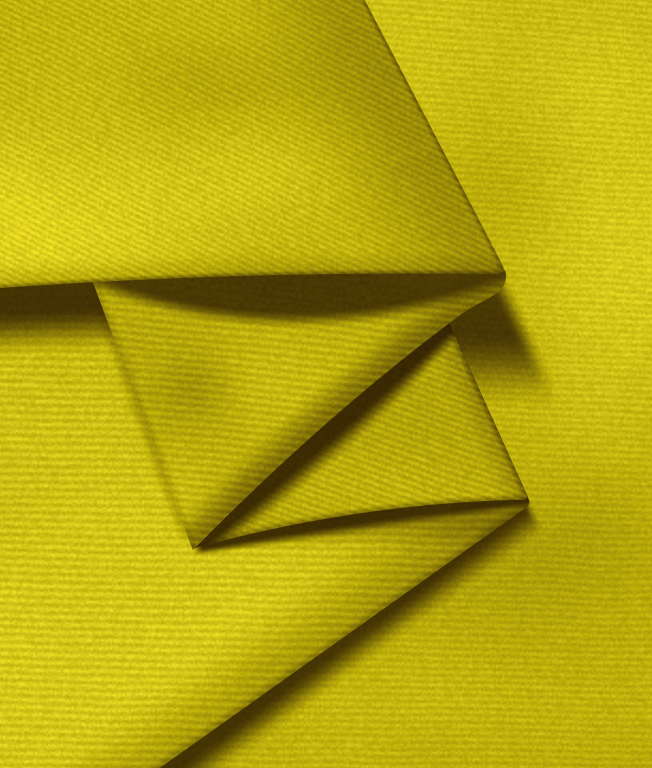
A WebGL 1 fragment shader for this texture:

```glsl
precision highp float;
// Folded yellow twill cloth: stacked flaps with creased rims, cast shadows and fine ribs.
uniform vec2 u_resolution;

float hash(vec2 p) {
  p = fract(p * vec2(0.1031, 0.1137));
  p += dot(p, p.yx + 33.33);
  return fract((p.x + p.y) * p.x * 7.31 + p.y * 5.17);
}

float noise(vec2 p) {
  vec2 cell = floor(p), f = fract(p);
  f = f * f * (3.0 - 2.0 * f);
  return mix(mix(hash(cell), hash(cell + vec2(1, 0)), f.x),
             mix(hash(cell + vec2(0, 1)), hash(cell + vec2(1, 1)), f.x), f.y);
}

// Signed distance to the line a-b: positive on the left of a downward line.
float side(vec2 p, vec2 a, vec2 b) {
  vec2 d = normalize(b - a);
  return dot(p - a, vec2(-d.y, d.x));
}

float softMin(float a, float b, float k) {
  float h = max(k - abs(a - b), 0.0) / k;
  return min(a, b) - h * h * k * 0.25;
}

float blob(vec2 p, vec2 center, vec2 size) {
  vec2 q = (p - center) / size;
  return exp(-dot(q, q));
}

float cover(float d) {
  float pixel = 0.75 / u_resolution.y;
  return smoothstep(-pixel, pixel, d);
}

// Woven ridges running along the given slope, roughened by short stitches.
float twill(vec2 p, float slope, float density) {
  float across = p.y - slope * p.x + 0.003 * noise(p * 14.0);
  float ridge = sin(6.2832 * across * density);
  float stitch = noise(vec2(p.x + 0.6 * p.y, across * 1.6) * 190.0) - 0.5;
  return ridge * (0.044 + 0.02 * stitch) + 0.03 * stitch;
}

// Darkened rim where the cloth rolls away at an edge.
float rim(float d, float width, float dark) {
  return mix(dark, 1.0, smoothstep(0.0, width, d));
}

void main() {
  // Height is one unit, measured downward from the top.
  vec2 p = vec2(gl_FragCoord.x, u_resolution.y - gl_FragCoord.y) / u_resolution.y;
  float x = p.x;

  // Fold curves.
  float u = x - 0.254;
  float topHem = 0.375 - 0.0705 * x + 0.066 * x * x;
  float middleFold = 0.7135 - 0.855 * u - 0.4 * u * (0.658 - x);
  float innerHem = 0.7135 - 0.274 * u + 0.297 * u * u;
  float topSide = side(p, vec2(0.475, 0.0), vec2(0.661, 0.358));
  float middleSide = -side(p, vec2(0.1237, 0.375), vec2(0.25, 0.7135));
  float innerSide = side(p, vec2(0.586, 0.423), vec2(0.689, 0.651));
  float lowerEdge = side(p, vec2(0.689, 0.658), vec2(0.208, 1.0));

  // Flap shapes, positive inside.
  float top = softMin(topSide, topHem - p.y, 0.014);
  float nose = softMin((middleFold + 0.006 * smoothstep(0.6, 0.65, x) - p.y) * 0.76, 0.659 - x, 0.012);
  float middle = min(middleSide, softMin(nose, p.y - 0.35, 0.008));
  float inner = min(softMin(innerSide, innerHem - p.y, 0.008), min(u, p.y - 0.40));
  float lower = softMin(lowerEdge, innerSide, 0.008);

  // Back cloth with the shadows cast to the right and below.
  float light = mix(0.80, 0.735, smoothstep(0.35, 0.7, p.y));
  light += 0.04 * blob(p, vec2(0.82, 0.33), vec2(0.15, 0.22));
  light -= 0.07 * blob(p, vec2(0.64, 0.28), vec2(0.10, 0.13));
  light -= 0.06 * blob(p, vec2(0.72, 0.73), vec2(0.16, 0.09));
  light += 0.03 * blob(p, vec2(0.60, 0.93), vec2(0.25, 0.08));
  light += 0.7 * twill(p, 0.06 - 0.08 * (p.y - 0.4), 108.0);
  float notch = smoothstep(-0.010, 0.020, side(p, vec2(0.655, 0.365), vec2(0.716, 0.497)));
  notch *= smoothstep(0.345, 0.38, p.y) * (1.0 - smoothstep(0.43, 0.54, p.y));
  float under = smoothstep(-0.024, 0.020, side(p, vec2(0.705, 0.670), vec2(0.262, 1.0)));
  under *= smoothstep(-0.006, 0.01, side(p, vec2(0.682, 0.645), vec2(0.712, 0.70)));
  light = mix(light, 0.22, max(notch * 0.87, under * 0.92));

  // Lower flap.
  float face = 0.80 + 0.04 * smoothstep(0.5, 0.9, p.y) - 0.045 * smoothstep(0.25, 0.55, x);
  face = face * rim(lowerEdge, 0.10, 0.80) * rim(lower, 0.012, 0.8) + twill(p, 0.02, 100.0);
  float contact = (1.0 - smoothstep(0.0, 0.016, -middleSide)) * (1.0 - smoothstep(0.68, 0.72, p.y));
  face *= 1.0 - 0.18 * contact;
  float hemShade = 1.0 - smoothstep(0.03, 0.095, p.y - topHem);
  float slit = 0.004 + 0.36 * u * (0.686 - x);
  float slitShade = 1.0 - smoothstep(slit * 0.5, slit + 0.008, p.y - innerHem);
  slitShade *= smoothstep(-0.005, 0.012, u);
  face = mix(face, 0.22, max(hemShade * 0.92, slitShade * 0.95));
  light = mix(light, face, cover(lower));

  // Inner panel, shaded by the fold above it.
  face = 0.71 + 0.04 * blob(p, vec2(0.46, 0.63), vec2(0.16, 0.05));
  face = face * rim(innerSide, 0.04, 0.84) * rim(inner, 0.009, 0.72) + twill(p, 0.35, 116.0);
  float reach = 0.008 + 1.15 * u * (0.61 - x);
  float foldShade = 1.0 - smoothstep(reach * 0.5, reach + 0.018, p.y - middleFold);
  face = mix(face, 0.20, foldShade * 0.93);
  light = mix(light, face, cover(inner));

  // Middle panel, tucked below the top hem.
  face = 0.725 + 0.05 * blob(p, vec2(0.36, 0.49), vec2(0.13, 0.07));
  face -= 0.10 * blob(p, vec2(0.255, 0.505), vec2(0.05, 0.045));
  face += 0.05 * blob(p, vec2(0.23, 0.64), vec2(0.05, 0.07));
  face = face * rim(nose, 0.05, 0.68) * rim(middleSide, 0.012, 0.88);
  face += twill(p, 0.08 + 0.04 * x, 104.0);
  float tuck = 0.76 * (x - 0.125) * (0.672 - x);
  float tuckShade = 1.0 - smoothstep(tuck - 0.010, tuck + 0.016, p.y - topHem);
  face = mix(face, 0.25, tuckShade * 0.92);
  light = mix(light, face, cover(middle));

  // Top flap.
  face = 0.765 + 0.11 * blob(p, vec2(0.0, 0.30), vec2(0.24, 0.11));
  face += 0.04 * blob(p, vec2(0.27, 0.23), vec2(0.18, 0.07));
  face -= 0.06 * blob(p, vec2(0.32, 0.11), vec2(0.16, 0.06));
  face *= rim(topSide, 0.18, 0.79) * rim(topHem - p.y, 0.035, 0.86) * rim(top, 0.007, 0.7);
  face += 0.9 * twill(p, 0.5, 118.0);
  light = mix(light, face, cover(top));

  // Soft unevenness, thread grain and dye colour.
  light += 0.03 * (noise(p * 9.0) - 0.5) + 0.11 * (noise(p * 360.0) - 0.5) * light;
  vec3 dye = vec3(light, 1.017 * light - 0.07, 0.05 * light + 0.08 * smoothstep(0.72, 0.9, light));
  gl_FragColor = vec4(clamp(dye, 0.0, 1.0), 1.0);
}
```
